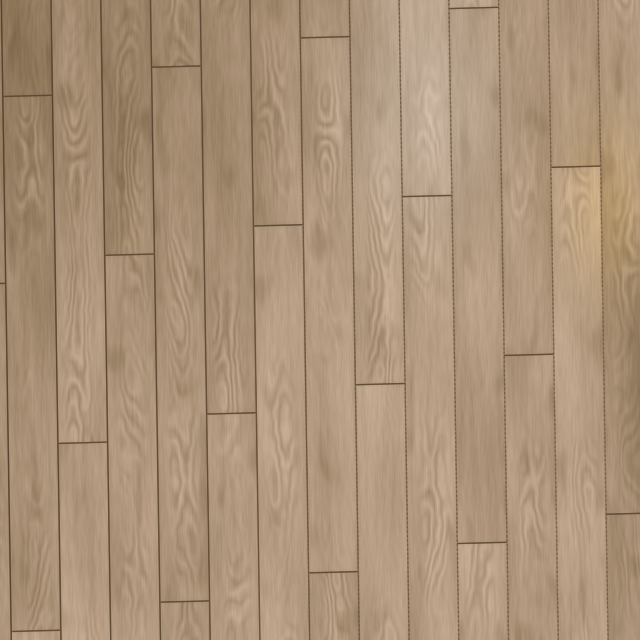
Give the GLSL for this texture, as a three.js fragment shader.

```glsl
// Pale oak plank floor with staggered end joints, wavy grain and soft window light.
varying vec2 vUv;

#define PLANK_SIZE vec2(0.0777, 0.8359)
#define ORIGIN vec2(0.0176, 0.0143)
#define STAGGER 0.2939
#define LEAN 0.0156
#define SEAM_HALF 0.0012
#define SEAM_SOFT 0.0011
#define FIGURE_RINGS 29.0
#define PLANK_VARIATION 0.20
#define DARK_OAK vec3(0.47, 0.38, 0.27)
#define LIGHT_OAK vec3(0.76, 0.66, 0.56)
#define SEAM_COLOR vec3(0.33, 0.25, 0.17)

float hash(vec2 p) {
  return fract(sin(dot(p, vec2(127.1, 311.7))) * 43758.545);
}

vec2 gradient(vec2 cell) {
  float a = 6.28318 * hash(cell);
  return vec2(cos(a), sin(a));
}

// Gradient noise, about -0.7 to 0.7
float noise(vec2 p) {
  vec2 i = floor(p), f = fract(p);
  vec2 w = f * f * f * (f * (f * 6.0 - 15.0) + 10.0);
  vec2 e = vec2(1.0, 0.0);
  float low = mix(dot(gradient(i), f), dot(gradient(i + e.xy), f - e.xy), w.x);
  float high = mix(dot(gradient(i + e.yx), f - e.yx), dot(gradient(i + e.xx), f - e.xx), w.x);
  return mix(low, high, w.y);
}

// Soft elliptical spot
float spot(vec2 p, vec2 center, vec2 radius) {
  vec2 d = (p - center) / radius;
  return exp(-dot(d, d));
}

// Tone offset of the wood: fibres, blotches and looping growth rings
float woodGrain(vec2 q, float across, float seed) {
  float fibres = 0.13 * noise(q * vec2(28.0, 34.0)) + 0.13 * noise(q * vec2(9.0, 7.0));
  float blotch = 0.24 * noise(q * vec2(1.6, 4.5) + 17.0);
  float mark = smoothstep(0.22, 0.60, noise(q * vec2(2.6, 11.0) + 41.0));

  float field = noise(q * vec2(2.1, 6.5)) + 0.07 * noise(q * vec2(5.0, 48.0));
  float rings = sin(field * FIGURE_RINGS);
  float wander = 0.22 * noise(vec2(seed, q.y * 3.0));
  float band = 1.0 - smoothstep(0.10, 0.40, abs(across - 0.5 + wander));
  float patches = smoothstep(-0.30, 0.35, noise(vec2(seed + 5.0, q.y * 4.0)));
  float figure = band * patches * (0.10 * rings + 0.08 * rings * abs(rings));
  return fibres + blotch + figure - 0.22 * mark;
}

void main() {
  vec2 p = vUv;

  // Plank columns lean slightly; each column shifts its joints by a fixed step
  float u = (p.x - ORIGIN.x + LEAN * p.y) / PLANK_SIZE.x;
  float column = floor(u);
  float across = fract(u);
  float tilt = 0.002 * (across - 0.5);
  float v = (p.y - tilt - ORIGIN.y - STAGGER * column) / PLANK_SIZE.y;
  float along = fract(v);
  vec2 plank = vec2(column, floor(v));
  float seed = 40.0 * hash(plank + 3.7);

  // Wood tone
  float tone = 0.75 + PLANK_VARIATION * (hash(plank + 11.3) - 0.5);
  tone += woodGrain(vec2(u + seed, p.y + seed), across, seed);

  // Room light: dim upper left, pale glare, golden patch and side shadow
  float glare = spot(p, vec2(0.66, 0.84), vec2(0.11, 0.20));
  float gold = spot(p, vec2(0.95, 0.68), vec2(0.07, 0.13));
  tone -= 0.30 * spot(p, vec2(0.0, 0.98), vec2(0.42, 0.50));
  tone -= 0.50 * spot(p, vec2(1.02, 0.43), vec2(0.07, 0.18));
  tone += 0.22 * glare + 0.08 * spot(p, vec2(0.65, 0.5), vec2(0.3, 0.5));
  vec3 color = mix(DARK_OAK, LIGHT_OAK, tone);
  color += glare * vec3(0.0, 0.02, 0.04) + gold * vec3(0.05, 0.03, -0.03);

  // Long seams fade and break up toward the right; end joints stay crisp
  float sideGap = min(across, 1.0 - across) * PLANK_SIZE.x;
  float endGap = min(along, 1.0 - along) * PLANK_SIZE.y;
  float side = 1.0 - smoothstep(SEAM_HALF - SEAM_SOFT, SEAM_HALF + SEAM_SOFT, sideGap);
  float end = 1.0 - smoothstep(SEAM_HALF - SEAM_SOFT, SEAM_HALF + SEAM_SOFT, endGap);
  float broken = 0.75 + 0.25 * sin(p.y * 900.0);
  side *= mix(0.95, 0.62, p.x) * mix(1.0, broken, smoothstep(0.3, 0.8, p.x));
  float halo = 0.10 * exp(-min(sideGap, endGap) / 0.0025);
  color = mix(color, SEAM_COLOR, max(max(side, 0.85 * end), halo));

  gl_FragColor = vec4(clamp(color, 0.0, 1.0), 1.0);
}
```
